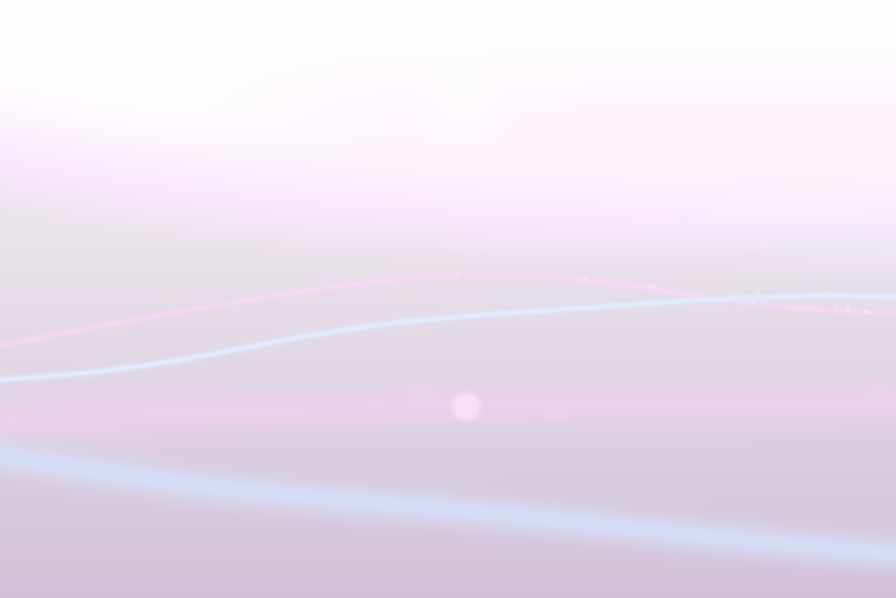
Give the GLSL for this background, as a Shadertoy shader.

```glsl
// Pale lilac backdrop: a glowing veil above soft ribbons, fine curves and faint orbs.

#define GROUND_LOW  vec3(0.820, 0.755, 0.845)
#define GROUND_HIGH vec3(0.915, 0.888, 0.917)
#define VEIL_WHITE  vec3(0.998, 0.990, 1.000)
#define VEIL_PINK   vec3(0.970, 0.902, 0.982)
#define BLUSH       vec3(0.992, 0.940, 0.985)
#define LAVENDER    vec3(0.935, 0.912, 0.980)
#define ROSE        vec3(0.935, 0.810, 0.930)
#define SKY         vec3(0.835, 0.865, 0.965)
#define LINE_PINK   vec3(0.985, 0.840, 0.965)
#define LINE_BLUE   vec3(0.875, 0.930, 0.995)
#define SPARKS      26
#define PI          3.14159265

float hash(float n) {
    n = fract(n * 0.1031);
    n *= n + 33.33;
    return fract(n * (n + n));
}

float bell(float d, float width) {
    d /= width;
    return exp(-d * d);
}

// Soft elliptical glow
float glow(vec2 p, vec2 centre, vec2 radius) {
    vec2 q = (p - centre) / radius;
    return exp(-dot(q, q));
}

// Sloped line from left to right, bent by four sine harmonics
float curve(float x, float left, float right, vec4 bend) {
    return mix(left, right, x) + dot(bend, sin(PI * x * vec4(1, 2, 3, 4)));
}

float pinkLine(float x) {
    return curve(x, 0.422, 0.475, vec4(0.083, 0.003, -0.008, 0.003));
}

float blueLine(float x) {
    return curve(x, 0.365, 0.504, vec4(0.0306, -0.007, -0.0036, -0.0043));
}

vec3 backdrop(vec2 p) {
    vec3 ground = mix(GROUND_LOW, GROUND_HIGH, clamp(p.y / 0.62, 0.0, 1.0));

    // White veil with a tinted lower rim
    float d = p.y - (0.60 + 0.11 * exp(-3.0 * p.x));
    vec3 veil = mix(VEIL_PINK, VEIL_WHITE, smoothstep(-0.01, 0.17, d));
    veil = mix(veil, LAVENDER, 0.75 * glow(p, vec2(0.94, 0.60), vec2(0.17, 0.055)));

    // Blush drifting in from the right, broken by pale glows
    float drift = smoothstep(0.15, 0.60, p.x) * bell(p.y - 0.785, 0.085);
    veil = mix(veil, BLUSH, 0.85 * drift);
    veil = mix(veil, BLUSH, 0.7 * glow(p, vec2(0.90, 0.68), vec2(0.13, 0.06)));
    veil = mix(veil, VEIL_WHITE, 0.75 * glow(p, vec2(0.52, 0.835), vec2(0.05, 0.07)));
    veil = mix(veil, VEIL_WHITE, 0.35 * glow(p, vec2(0.62, 0.86), vec2(0.045, 0.04)));
    return mix(ground, veil, smoothstep(-0.085, 0.025, d));
}

void mainImage(out vec4 fragColor, in vec2 fragCoord) {
    vec2 p = fragCoord / iResolution.xy;
    float aspect = iResolution.x / iResolution.y;
    vec3 col = backdrop(p);

    // Broad blurred ribbons
    float rose = curve(p.x, 0.300, 0.326, vec4(0.007, 0, 0, 0));
    float sky = curve(p.x, 0.238, 0.074, vec4(-0.011, -0.004, -0.003, 0));
    col = mix(col, ROSE, 0.85 * bell(p.y - rose, mix(0.034, 0.029, p.x)));
    col = mix(col, SKY, 0.95 * bell(p.y - sky, 0.027));

    // Orbs: position, radius, strength
    vec4 orbs[5] = vec4[5](
        vec4(0.520, 0.320, 0.025, 0.80), vec4(0.621, 0.315, 0.023, 0.28),
        vec4(0.470, 0.341, 0.026, 0.30), vec4(0.980, 0.345, 0.026, 0.25),
        vec4(0.325, 0.306, 0.020, 0.15));
    for (int i = 0; i < 5; i++) {
        float r = length((p - orbs[i].xy) * vec2(aspect, 1.0));
        float disc = 1.0 - smoothstep(0.65, 1.2, r / orbs[i].z);
        vec3 tint = mix(ROSE, vec3(0.985, 0.890, 0.980), smoothstep(0.1, 0.6, orbs[i].w));
        col = mix(col, tint, orbs[i].w * disc);
    }

    // Fine curves with a faint halo
    float dPink = p.y - pinkLine(p.x);
    float dBlue = p.y - blueLine(p.x);
    col = mix(col, LINE_PINK, 0.75 * bell(dPink, 0.0035) + 0.12 * bell(dPink, 0.012));
    col = mix(col, LINE_BLUE, 0.88 * bell(dBlue, 0.0048) + 0.10 * bell(dBlue, 0.014));

    // Tiny sparks scattered just above the curves
    for (int i = 0; i < SPARKS; i++) {
        float seed = float(i) + 1.0;
        float x = 0.26 + 0.72 * sqrt(hash(seed * 7.31));
        float base = i % 2 == 0 ? blueLine(x) : pinkLine(x);
        vec2 spot = vec2(x, base + 0.012 * (hash(seed * 3.17) - 0.2));
        float r = length((p - spot) * vec2(aspect, 1.0));
        col = mix(col, vec3(0.98, 0.93, 0.99), 0.55 * hash(seed * 5.73) * bell(r, 0.004));
    }

    fragColor = vec4(col, 1.0);
}
```
